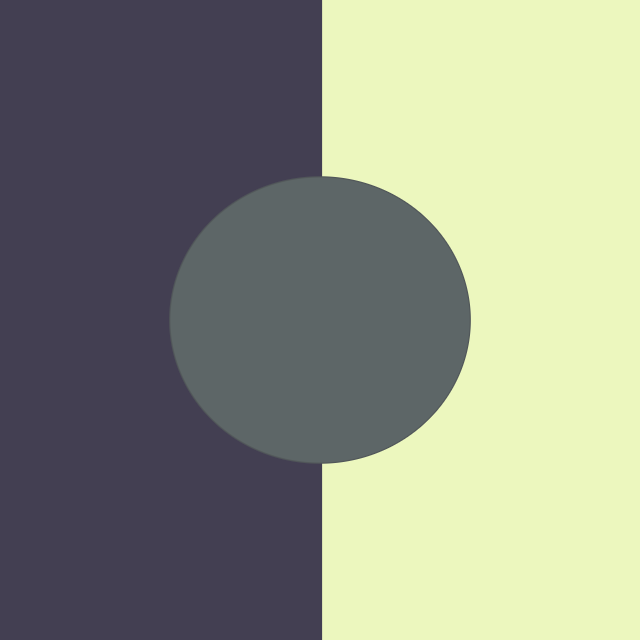
Give the GLSL for this background, as a Shadertoy shader.

```glsl
#define DARK_SIDE vec3(0.263, 0.247, 0.322)
#define LIGHT_SIDE vec3(0.924, 0.969, 0.745)
#define DISC_COLOR vec3(0.366, 0.400, 0.402)
#define RIM_COLOR vec3(0.26, 0.27, 0.29)
#define SPLIT_X 0.5033
#define DISC_CENTER vec2(0.5, 0.5)
#define DISC_RADII vec2(0.2357, 0.2246)
#define RIM_WIDTH 0.0010
#define RIM_STRENGTH 0.5

// Approximate signed distance to an ellipse, accurate near its edge
float ellipseDistance(vec2 p, vec2 radii) {
    float scaled = length(p / radii);
    float slope = length(p / (radii * radii));
    return scaled * (scaled - 1.0) / max(slope, 1e-4);
}

// Coverage of the region where distance is negative
float coverage(float distance, float pixel) {
    return clamp(0.5 - distance / pixel, 0.0, 1.0);
}

void mainImage(out vec4 fragColor, in vec2 fragCoord) {
    vec2 uv = fragCoord / iResolution.xy;
    float pixel = 1.0 / min(iResolution.x, iResolution.y);

    // Two flat halves
    vec3 color = mix(LIGHT_SIDE, DARK_SIDE, coverage(uv.x - SPLIT_X, pixel));

    // Central oval with a thin darker rim
    float edge = ellipseDistance(uv - DISC_CENTER, DISC_RADII);
    float rim = 1.0 - smoothstep(0.0, RIM_WIDTH + pixel, abs(edge + 0.5 * RIM_WIDTH));
    vec3 disc = mix(DISC_COLOR, RIM_COLOR, RIM_STRENGTH * rim);
    color = mix(color, disc, coverage(edge, pixel));

    fragColor = vec4(color, 1.0);
}
```
